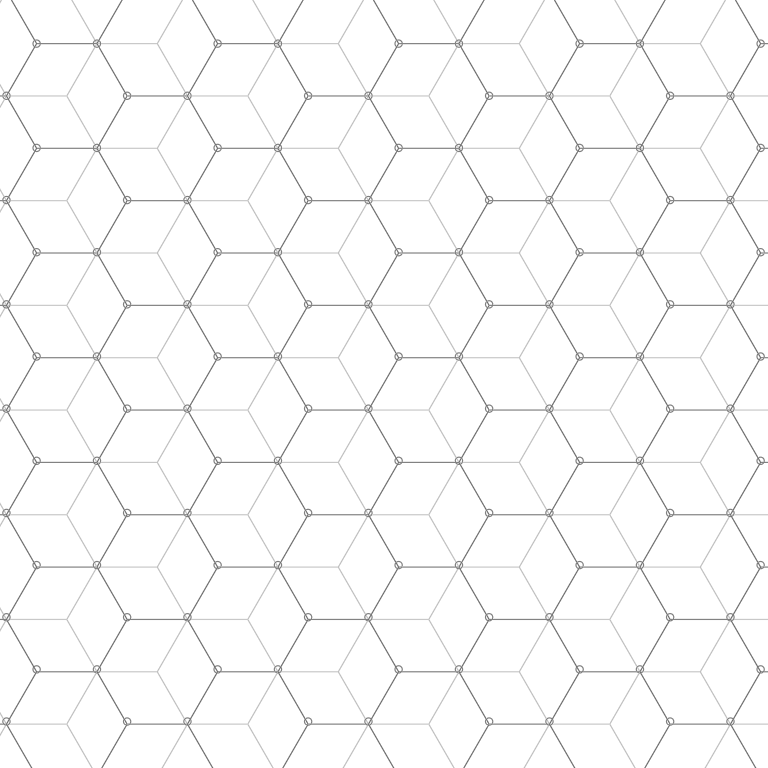
A Shadertoy shader for this pattern:

```glsl
// Thin grey hexagons split into cube outlines, with small rings at the corners.
#define SIDE 0.07856                  // hexagon side; columns repeat every 3 sides
#define LINE_ROW 0.06816              // height of half a hexagon
#define RING_ROW 0.06790              // ring rows sit slightly closer together
#define ORIGIN vec2(0.2048, 0.9432)   // centre of one hexagon
#define RING_RADIUS 0.0047
#define LINE_WIDTH 0.00156
#define OUTLINE_INK 0.57
#define SPOKE_INK 0.25
#define RING_INK 0.50
#define FLAT_FADE 0.86                // level strokes are a little paler

const float HALF_SQRT3 = 0.8660254;

// Box-filtered coverage of a stroke at distance d from its middle
float stroke(float d, float pixel) {
    float lo = max(d - 0.5 * pixel, -0.5 * LINE_WIDTH);
    float hi = min(d + 0.5 * pixel, 0.5 * LINE_WIDTH);
    return clamp((hi - lo) / pixel, 0.0, 1.0);
}

float segmentDistance(vec2 p, vec2 end) {
    return length(p - end * clamp(dot(p, end) / dot(end, end), 0.0, 1.0));
}

// Offset from the nearest hexagon centre
vec2 hexCell(vec2 p) {
    vec2 period = SIDE * vec2(3.0, 2.0 * HALF_SQRT3);
    vec2 a = mod(p + 0.5 * period, period) - 0.5 * period;
    vec2 b = mod(p, period) - 0.5 * period;
    return dot(a, a) < dot(b, b) ? a : b;
}

// Hexagon edges and the three pale spokes inside
float cubeInk(vec2 p, float pixel) {
    float apothem = SIDE * HALF_SQRT3;
    p.y *= apothem / LINE_ROW;
    vec2 q = hexCell(p);
    q.y = abs(q.y);

    float flatEdge = stroke(abs(apothem - q.y), pixel);
    float slantEdge = stroke(abs(apothem - dot(abs(q), vec2(HALF_SQRT3, 0.5))), pixel);
    float outline = OUTLINE_INK * max(flatEdge * FLAT_FADE, slantEdge);

    float flatSpoke = stroke(segmentDistance(q, vec2(-SIDE, 0.0)), pixel);
    float slantSpoke = stroke(segmentDistance(q, vec2(0.5 * SIDE, apothem)), pixel);
    float spokes = SPOKE_INK * max(flatSpoke * FLAT_FADE, slantSpoke);

    return max(outline, spokes);
}

// A pair of rings per column, staggered on alternate rows
float ringInk(vec2 p, float pixel) {
    float row = round(p.y / RING_ROW);
    float columnPeriod = 3.0 * SIDE;
    float x = mod(p.x + 0.5 * columnPeriod * row, columnPeriod) - 0.5 * columnPeriod;
    vec2 q = vec2(abs(x) - 0.5 * SIDE, p.y - row * RING_ROW);
    return RING_INK * stroke(abs(length(q) - RING_RADIUS), pixel);
}

void mainImage(out vec4 fragColor, in vec2 fragCoord) {
    float pixel = 1.0 / min(iResolution.x, iResolution.y);
    vec2 p = fragCoord * pixel - ORIGIN;
    float ink = max(cubeInk(p, pixel), ringInk(p, pixel));
    fragColor = vec4(vec3(1.0 - ink), 1.0);
}
```
